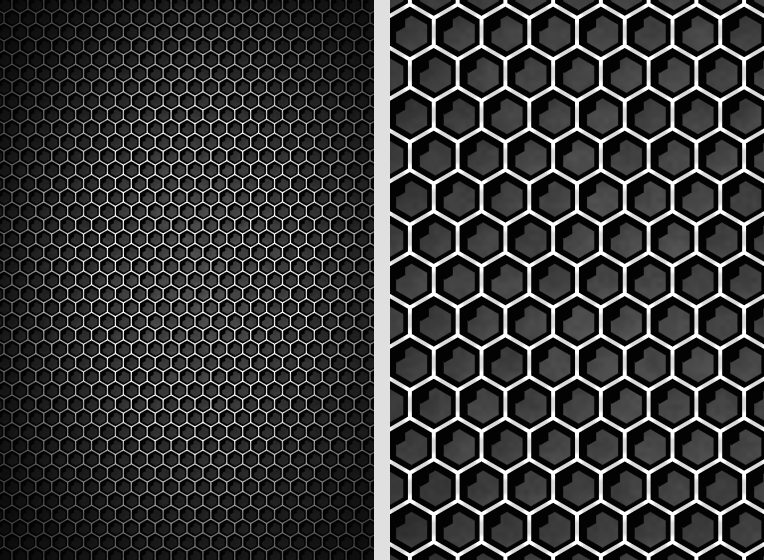
Left, the full canvas; right, a detail of the centre.
Give the GLSL for this pattern, as a WebGL 1 fragment shader.

```glsl
precision highp float;
// Metal honeycomb mesh over a dark floor: pointy-top hexagons from two offset
// lattices, thin bright walls, recessed grey plates notched by a shadow at the
// upper left, all lit by one soft elliptical glow with slight surface wear.

#define COLUMNS 23.5                    // cells across the canvas
#define WALL_HALF 0.041                 // half wall width, in cells
#define PLATE_RADIUS 0.325              // inradius of the recessed plate
#define PLATE_SHIFT vec2(0.035, -0.035) // plate offset inside its cell
#define NOTCH_CENTER vec2(-0.27, 0.20)  // shadow biting into the plate
#define NOTCH_RADIUS 0.17
#define GLOW_CENTER vec2(0.54, 0.51)
#define GLOW_FALLOFF vec2(2.15, 2.25)
#define PLATE_LIGHT 0.255
#define WALL_LIGHT 0.93
#define WEAR 0.30                       // strength of mottling on the plates

uniform vec2 u_resolution;

float hash(vec2 p) {
  return fract(sin(dot(p, vec2(127.1, 311.7))) * 43758.5453);
}

float valueNoise(vec2 p) {
  vec2 i = floor(p), f = fract(p);
  f = f * f * (3.0 - 2.0 * f);
  return mix(mix(hash(i), hash(i + vec2(1.0, 0.0)), f.x),
             mix(hash(i + vec2(0.0, 1.0)), hash(i + 1.0), f.x), f.y);
}

// Offset from the centre of the nearest hexagon of unit width.
vec2 hexOffset(vec2 p) {
  vec2 period = vec2(1.0, 1.7320508);
  vec2 a = mod(p + 0.5 * period, period) - 0.5 * period;
  vec2 b = mod(p, period) - 0.5 * period;
  return dot(a, a) < dot(b, b) ? a : b;
}

// Hexagonal radius: 0.5 on the border of a cell.
float hexRadius(vec2 p) {
  p = abs(p);
  return max(p.x, dot(p, vec2(0.5, 0.8660254)));
}

// Antialiased coverage of the region where the distance is negative.
float coverage(float dist, float pixel) {
  return clamp(0.5 - dist / pixel, 0.0, 1.0);
}

void main() {
  vec2 uv = gl_FragCoord.xy / u_resolution;
  vec2 p = (gl_FragCoord.xy - 0.5 * u_resolution) / u_resolution.x * COLUMNS;
  p.x += 0.5;
  float pixel = COLUMNS / u_resolution.x;
  vec2 cell = hexOffset(p);
  vec2 cellId = floor((p - cell) * vec2(2.0, 1.1547005) + 0.5);

  // Light
  vec2 fromGlow = (uv - GLOW_CENTER) * GLOW_FALLOFF;
  float glow = exp(-dot(fromGlow, fromGlow));

  // Recessed plate with its shadow notch
  vec2 onPlate = cell - PLATE_SHIFT;
  float plateDist = hexRadius(onPlate) - PLATE_RADIUS;
  float notchDist = hexRadius(cell - NOTCH_CENTER) - NOTCH_RADIUS;
  float plate = coverage(max(plateDist, -notchDist), pixel * 1.2);

  // Wear: blotches, fine grain and a small difference between cells
  float mottle = 0.6 * valueNoise(p * 2.3) + 0.4 * valueNoise(p * 9.0 + 17.0);
  float wear = 1.0 + WEAR * (mottle - 0.5) + 0.12 * (hash(cellId) - 0.5);
  float slope = 1.0 + 0.3 * dot(onPlate, vec2(0.5, -0.8));
  float plateTone = (0.025 + PLATE_LIGHT * glow) * wear * slope;

  // Walls, a little brighter at their junctions
  float wall = coverage(0.5 - hexRadius(cell) - WALL_HALF, pixel);
  vec2 corner = abs(cell);
  float nodeDist = min(distance(corner, vec2(0.0, 0.57735)),
                       distance(corner, vec2(0.5, 0.288675)));
  float node = 1.0 - smoothstep(0.03, 0.2, nodeDist);
  float wallTone = WALL_LIGHT * mix(0.22, 1.0, smoothstep(0.0, 0.8, glow));
  wallTone *= 0.92 + 0.22 * node;

  float tone = mix(0.012, plateTone, plate);
  tone = mix(tone, wallTone, wall);
  gl_FragColor = vec4(vec3(clamp(tone, 0.0, 1.0)), 1.0);
}
```
